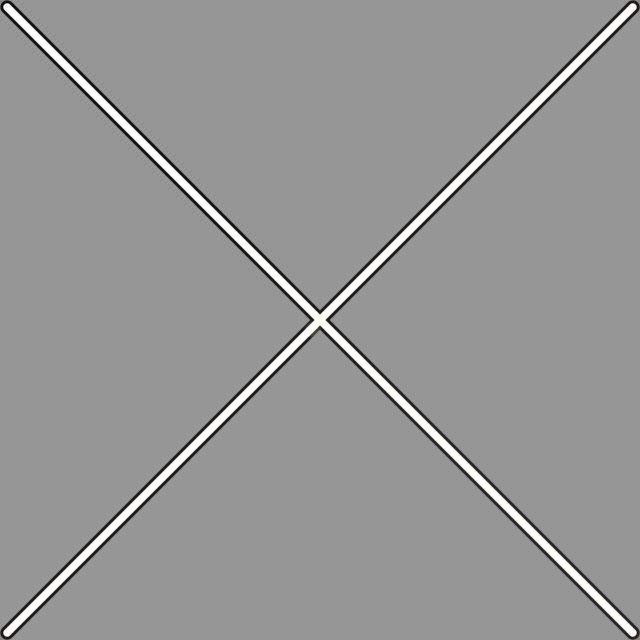
A WebGL 2 fragment shader for this background:

```glsl
#version 300 es
precision highp float;
// Two outlined white diagonal bars crossing on a flat grey ground.
uniform vec2 u_resolution;
out vec4 fragColor;

#define INSET 0.0112        // gap between the canvas edge and each bar end
#define CORE_RADIUS 0.0060  // half width of the white core
#define RIM_RADIUS 0.0107   // half width including the dark outline
#define GLOW_RADIUS 0.018   // reach of the warm tint at the crossing
#define GROUND vec3(0.59)
#define RIM_DARK vec3(0.075, 0.070, 0.070)
#define RIM_SOFT vec3(0.150, 0.145, 0.135)
#define CORE_WHITE vec3(1.0, 1.0, 1.0)
#define CORE_WARM vec3(0.995, 0.990, 0.960)
#define TINT vec3(0.53, 0.47, 0.39)

float segmentDistance(vec2 p, vec2 a, vec2 b) {
  vec2 along = b - a;
  float t = clamp(dot(p - a, along) / dot(along, along), 0.0, 1.0);
  return length(p - a - along * t);
}

// Antialiased coverage of a shape whose signed distance is d
float coverage(float d, float pixel) {
  return 1.0 - smoothstep(-0.75 * pixel, 0.75 * pixel, d);
}

void main() {
  vec2 uv = gl_FragCoord.xy / u_resolution;
  float pixel = 1.0 / min(u_resolution.x, u_resolution.y);
  float low = INSET, high = 1.0 - INSET;

  // Union of both diagonals, so the outlines open at the crossing
  float rising = segmentDistance(uv, vec2(low), vec2(high));
  float falling = segmentDistance(uv, vec2(low, high), vec2(high, low));
  float bars = min(rising, falling);

  // The bars turn softer and warmer towards the lower right
  float warmth = smoothstep(-0.5, 0.5, uv.x - uv.y);
  float glow = 1.0 - smoothstep(0.3, 1.0, length(uv - 0.5) / GLOW_RADIUS);
  vec3 rim = mix(RIM_DARK, RIM_SOFT, warmth);
  vec3 core = mix(CORE_WHITE, CORE_WARM, max(0.5 * warmth, glow));

  // Faint brown tint in the canvas corners and below left of the crossing
  vec2 toCorner = 0.5 - abs(uv - 0.5);
  float corner = 1.0 - smoothstep(0.004, 0.011, length(toCorner));
  float stain = 1.0 - smoothstep(0.006, 0.016, length(uv - vec2(0.489, 0.485)));

  vec3 color = mix(GROUND, TINT, 0.5 * corner);
  rim = mix(rim, TINT, 0.45 * stain);
  color = mix(color, rim, coverage(bars - RIM_RADIUS, pixel));
  color = mix(color, core, coverage(bars - CORE_RADIUS, pixel));
  fragColor = vec4(color, 1.0);
}
```
